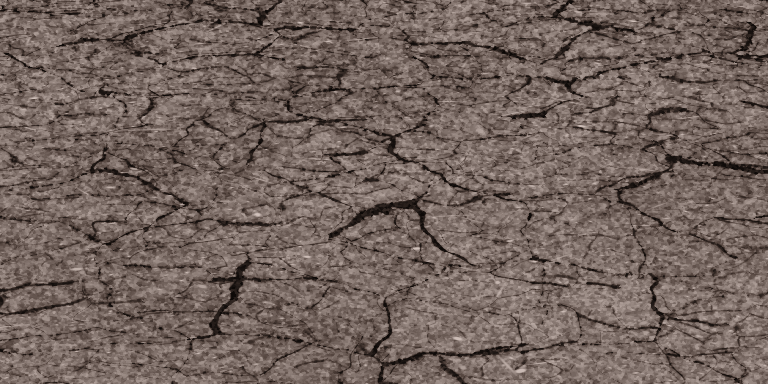
A WebGL 2 fragment shader for this texture:

```glsl
#version 300 es
precision highp float;
// Dry, cracked earth seen at a slant, strewn with pale chips and straw.
// Cracks are the borders of warped Voronoi cells, each border with its own width;
// the soil grain is smoothed cellular noise over broad layered sines.

uniform vec2 u_resolution;
out vec4 fragColor;

vec2 hash2(vec2 cell) {
    vec3 q = fract(cell.xyx * vec3(0.1031, 0.1030, 0.0973));
    q += dot(q, q.yzx + 33.33);
    return fract((q.xx + q.yz) * q.zy);
}

mat2 rotation(float angle) {
    float c = cos(angle), s = sin(angle);
    return mat2(c, s, -s, c);
}

// Layered, rotated sines, roughly -1 to 1.
float waves(vec2 p) {
    float sum = 0.0, amplitude = 0.5;
    mat2 turn = 1.9 * rotation(1.1);
    for (int i = 0; i < 5; i++) {
        sum += amplitude * sin(p.x + 1.3 * sin(p.y));
        p = turn * p + 1.7;
        amplitude *= 0.6;
    }
    return sum;
}

// Cellular noise with softened borders, 0 to 1.
float crumbs(vec2 p) {
    vec2 base = floor(p);
    float sum = 0.0, total = 0.0;
    for (int y = -1; y <= 1; y++)
    for (int x = -1; x <= 1; x++) {
        vec2 cell = base + vec2(x, y);
        vec2 d = cell + hash2(cell) - p;
        float weight = exp(-12.0 * dot(d, d));
        sum += weight * hash2(cell + 71.0).x;
        total += weight;
    }
    return sum / total;
}

// Canvas distance to the lip of the nearest open crack, negative inside.
// stretch: ground units per canvas unit; closed: share of borders left shut.
float crackGap(vec2 ground, float scale, float closed, float width, vec2 stretch) {
    vec2 p = ground * scale, base = floor(p), home = base, toHome = vec2(9.0);
    for (int y = -1; y <= 1; y++)
    for (int x = -1; x <= 1; x++) {
        vec2 cell = base + vec2(x, y);
        vec2 d = cell + hash2(cell) - p;
        if (dot(d, d) < dot(toHome, toHome)) { toHome = d; home = cell; }
    }
    float gap = 1.0;
    for (int y = -2; y <= 2; y++)
    for (int x = -2; x <= 2; x++) {
        vec2 cell = base + vec2(x, y);
        vec2 toSite = cell + hash2(cell) - p, across = toSite - toHome;
        if (dot(across, across) < 0.0001) continue;
        vec2 normal = normalize(across);
        float border = dot(0.5 * (toHome + toSite), normal) / (scale * length(normal * stretch));
        float opening = (hash2(home + cell + 17.0).x - closed) / (1.0 - closed);
        gap = min(gap, border - width * opening);
    }
    return gap;
}

// Lays scattered pale ellipses over a tone.
float litter(float tone, vec2 ground, float scale, float share, vec2 radii, vec2 stretch, float pixel) {
    vec2 p = ground * scale, base = floor(p);
    float toCanvas = 1.0 / (scale * sqrt(stretch.x * stretch.y));
    for (int y = -1; y <= 1; y++)
    for (int x = -1; x <= 1; x++) {
        vec2 cell = base + vec2(x, y);
        vec2 pick = hash2(cell + scale), look = hash2(cell + 131.0);
        if (pick.x > share) continue;
        vec2 size = radii * mix(0.45, 1.0, look.x);
        vec2 q = rotation(6.283 * pick.y) * (cell + hash2(cell + 53.0) - p);
        float d = (length(q / size) - 1.0) * size.y * toCanvas;
        tone = mix(tone, mix(0.56, 0.76, look.y), smoothstep(pixel, -pixel, d));
    }
    return tone;
}

void main() {
    vec2 uv = gl_FragCoord.xy / u_resolution.y;
    float pixel = 1.0 / u_resolution.y;

    // Slanted ground plane
    float depth = 1.0 / (1.0 - 0.42 * uv.y);
    vec2 ground = vec2((uv.x - 1.0) * depth, 5.2 * depth);
    vec2 stretch = vec2(depth, 2.2 * depth * depth);

    // Soil
    float coarse = crumbs(uv * vec2(62.0, 96.0));
    float fine = crumbs(uv * vec2(140.0, 180.0) + 40.0);
    float patches = waves(ground * vec2(3.0, 2.2));
    float tone = 0.445 + 0.045 * patches + 0.17 * (coarse - 0.5) + 0.19 * (fine - 0.5);

    // Cracks in three sizes
    vec2 bent = ground + 0.09 * vec2(waves(ground * 3.0), waves(ground * 3.0 + 7.0));
    float swell = (0.8 + 0.6 * waves(ground * 4.0 + 3.0)) / depth;
    float ragged = 0.005 * (coarse - 0.5) + 0.003 * (fine - 0.5);
    float major = crackGap(bent, 2.2, 0.4, 0.0125 * swell, stretch) + ragged;
    float medium = crackGap(bent + 3.0, 4.5, 0.5, 0.0055 * swell, stretch) + 0.6 * ragged;
    float minor = crackGap(bent + 8.0, 10.0, 0.6, 0.003 * swell, stretch) + 0.4 * ragged;
    float soft = max(pixel, 0.002);
    float open = max(smoothstep(soft, -soft, major), 0.9 * smoothstep(soft, -soft, medium));
    open = max(open, 0.65 * smoothstep(soft, -soft, minor));
    tone -= 0.06 * smoothstep(0.016, 0.0, min(major, medium));

    // Chips, pebbles and straw, then the dark openings
    tone = litter(tone, ground, 28.0, 0.16, vec2(0.2, 0.12), stretch, pixel);
    tone = litter(tone, ground, 9.0, 0.09, vec2(0.16, 0.10), stretch, pixel);
    tone = litter(tone, ground, 8.0, 0.08, vec2(0.38, 0.035), stretch, pixel);
    tone = mix(tone, 0.03 + 0.12 * fine, open);

    vec3 warmth = vec3(0.06, 0.0, -0.025) * smoothstep(-0.1, 0.3, tone);
    fragColor = vec4(tone + warmth, 1.0);
}
```
